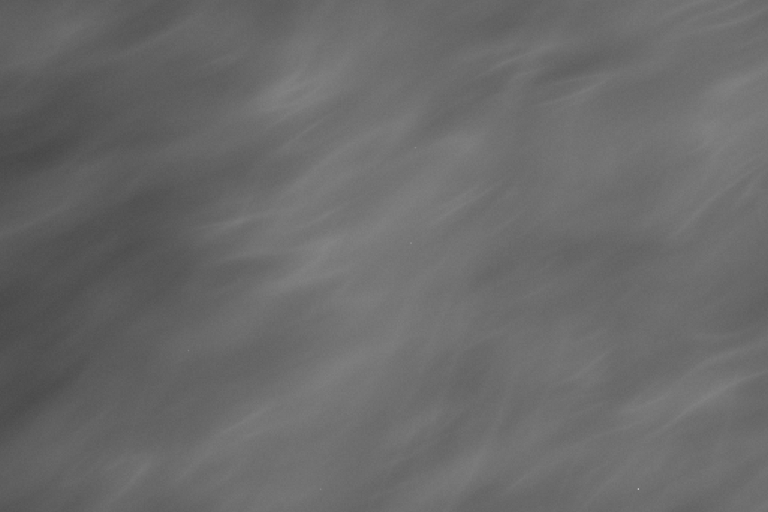
Reproduce this texture procedurally as a WebGL 2 fragment shader.

```glsl
#version 300 es
precision highp float;

uniform vec2 u_resolution;
out vec4 fragColor;

const float EDGE_TONE = 0.328;      // dim left side
const float BODY_TONE = 0.420;      // bright remainder
const float GLOW_GAIN = 0.036;      // soft light near the centre
const float BROAD_GAIN = 0.105;     // large cloud masses
const float STREAK_GAIN = 0.066;    // soft stretched bands
const float FILAMENT_GAIN = 0.048;  // thin bright fibres
const float CROSS_GAIN = 0.016;     // faint steeper fibres
const float CREST_SOFTNESS = 0.0025;
const float GRAIN_GAIN = 0.0125;
const float GRAIN_ROWS = 342.0;     // grain cells per canvas height
const float STREAK_ANGLE = 0.51;
const float CROSS_ANGLE = 1.15;
const float BEND = 0.085;           // curvature of the fibres
const float SPECK_CELL = 0.11;
const float SPECK_CHANCE = 0.08;
const float SPECK_RADIUS = 0.0028;

float hash(vec2 cell) {
  uvec2 k = uvec2(ivec2(cell) + 32768);
  uint h = k.x * 1664525u ^ (k.y * 22695477u + 1013904223u);
  h = (h ^ (h >> 16)) * 2246822519u;
  h = (h ^ (h >> 13)) * 3266489917u;
  h ^= h >> 16;
  return float(h >> 8) / 16777216.0;
}

float slope(vec2 cell, vec2 offset) {
  float a = 6.28318 * hash(cell);
  return dot(vec2(cos(a), sin(a)), offset);
}

float gradientNoise(vec2 p) {
  vec2 i = floor(p), f = p - i;
  vec2 w = f * f * f * (f * (f * 6.0 - 15.0) + 10.0);
  vec2 e = vec2(1.0, 0.0);
  float low = mix(slope(i, f), slope(i + e, f - e), w.x);
  float high = mix(slope(i + e.yx, f - e.yx), slope(i + 1.0, f - 1.0), w.x);
  return mix(low, high, w.y);
}

float fbm(vec2 p, int octaves) {
  float sum = 0.0, gain = 0.62;
  for (int i = 0; i < octaves; i++) {
    sum += gain * gradientNoise(p);
    p = mat2(0.98, 0.2, -0.2, 0.98) * p * 2.03 + 17.3;
    gain *= 0.5;
  }
  return sum;
}

vec2 rotate(vec2 p, float angle) {
  float c = cos(angle), s = sin(angle);
  return vec2(c * p.x + s * p.y, c * p.y - s * p.x);
}

// Rounded crests where the noise crosses zero, kept in scattered stretches.
float filaments(vec2 p) {
  float sum = 0.0, gain = 1.0;
  for (int i = 0; i < 3; i++) {
    float n = gradientNoise(p);
    float crest = exp(-9.0 * (sqrt(n * n + CREST_SOFTNESS) - sqrt(CREST_SOFTNESS)));
    float presence = smoothstep(0.04, 0.5, gradientNoise(p * vec2(0.9, 0.45) + 41.7));
    sum += gain * crest * presence;
    p = p * vec2(1.45, 1.7) + 23.1;
    gain *= 0.8;
  }
  return sum;
}

float specks(vec2 p) {
  vec2 cell = floor(p / SPECK_CELL);
  vec2 jitter = vec2(hash(cell + 301.0), hash(cell + 607.0));
  vec2 center = (cell + 0.1 + 0.8 * jitter) * SPECK_CELL;
  float shown = step(hash(cell + 911.0), SPECK_CHANCE);
  float strength = mix(0.1, 0.6, pow(hash(cell + 1213.0), 3.0));
  return shown * strength * smoothstep(SPECK_RADIUS, 0.0, distance(p, center));
}

void main() {
  vec2 p = gl_FragCoord.xy / u_resolution.y;

  // Flow coordinates: x runs along the fibres, y across them
  vec2 bend = vec2(gradientNoise(p * 1.6 + 5.2), gradientNoise(p * 1.6 + 31.8));
  vec2 curl = vec2(fbm(p * 4.0 + 9.4, 2), fbm(p * 4.0 + 63.1, 2));
  float unrest = smoothstep(0.75, 1.5, p.x);
  vec2 bent = p + BEND * bend + mix(0.012, 0.06, unrest) * curl;
  vec2 flow = rotate(bent, STREAK_ANGLE);
  vec2 steep = rotate(bent, CROSS_ANGLE);

  // Broad light
  float tone = mix(EDGE_TONE, BODY_TONE, smoothstep(-0.15, 0.72, p.x + 0.15 * (0.5 - p.y)));
  vec2 fromGlow = rotate(p - vec2(0.72, 0.42), STREAK_ANGLE) / vec2(0.42, 0.26);
  tone += GLOW_GAIN * exp(-dot(fromGlow, fromGlow));

  // Cloud masses, bands and fibres
  tone += BROAD_GAIN * fbm(flow * vec2(1.9, 3.6) + 12.6, 3);
  tone += STREAK_GAIN * fbm(flow * vec2(2.4, 9.0) + 77.3, 4);
  float body = smoothstep(-0.2, 0.6, p.x);
  tone += FILAMENT_GAIN * mix(0.5, 1.0, body) * (filaments(flow * vec2(2.3, 9.0) + 3.7) - 0.14);
  tone += CROSS_GAIN * filaments(steep * vec2(1.6, 8.0) + 58.9) * body;

  // Fine grain and isolated bright points
  vec2 grainCell = floor(p * GRAIN_ROWS);
  tone += GRAIN_GAIN * (hash(grainCell + 71.0) + hash(grainCell + 2029.0) - 1.0);
  tone += specks(p);

  fragColor = vec4(vec3(clamp(tone, 0.0, 1.0)), 1.0);
}
```
